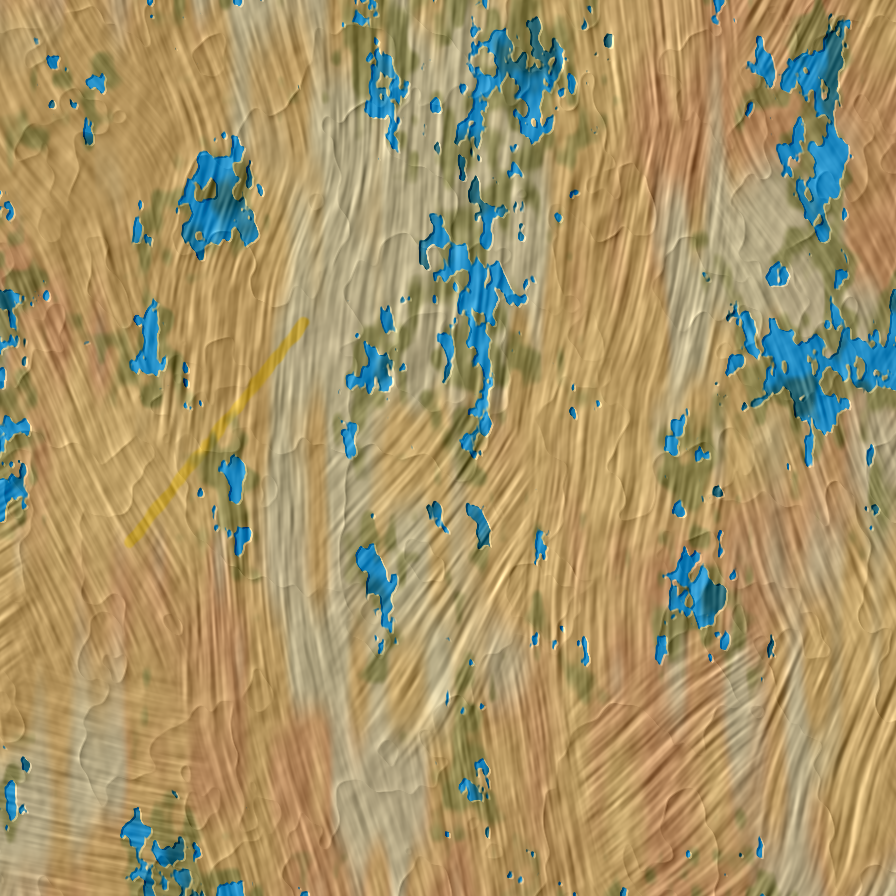
A WebGL 1 fragment shader for this texture:

```glsl
precision highp float;
// Thick ochre oil paint, dragged by a coarse brush, with blue underpaint showing.
// Patches of stretched noise form a bristle relief that is lit from one side;
// slow noise tints the paint, and thresholded noise opens ragged blue flecks.
uniform vec2 u_resolution;

const vec3 OCHRE = vec3(0.71, 0.58, 0.36);
const vec3 SIENNA = vec3(0.70, 0.52, 0.35);
const vec3 STRAW = vec3(0.76, 0.64, 0.41);
const vec3 ASH = vec3(0.70, 0.67, 0.54);
const vec3 OLIVE = vec3(0.46, 0.45, 0.24);
const vec3 BLUE = vec3(0.12, 0.54, 0.76);
const vec3 TEAL = vec3(0.14, 0.38, 0.43);
const vec3 YELLOW = vec3(0.77, 0.62, 0.14);

const vec2 PATCHES = vec2(5.0, 3.6);      // brush patches per canvas
const vec2 BRISTLES = vec2(145.0, 13.0);  // grooves across and along a stroke
const float TURN = 1.15;                  // spread of stroke angles
const float CROSS_SHARE = 0.14;           // share of patches brushed sideways
const vec2 LIGHT = vec2(-0.0021, 0.0014); // step towards the light
const float RELIEF = 0.95;                // contrast of the lit relief
const float FLECK_LEVEL = 0.735;          // higher leaves less blue

float hash(vec2 p) {
  return fract(sin(dot(p, vec2(127.1, 311.7))) * 43758.5453);
}

float noise(vec2 p) {
  vec2 i = floor(p);
  vec2 f = fract(p);
  f = f * f * (3.0 - 2.0 * f);
  float low = mix(hash(i), hash(i + vec2(1.0, 0.0)), f.x);
  float high = mix(hash(i + vec2(0.0, 1.0)), hash(i + 1.0), f.x);
  return mix(low, high, f.y);
}

float fbm(vec2 p) {
  float sum = 0.0;
  float amp = 4.0 / 7.0;
  for (int i = 0; i < 3; i++) {
    sum += amp * noise(p);
    p = mat2(1.6, 1.2, -1.2, 1.6) * p + 7.3;
    amp *= 0.5;
  }
  return sum;
}

// Tall clusters in which the underpaint may show
float clusters(vec2 p) {
  return fbm(p * vec2(12.0, 6.5) + 41.0);
}

float flecks(vec2 p) {
  float m = clusters(p) + 0.62 * (fbm(p * vec2(72.0, 42.0) + 9.0) - 0.5);
  return smoothstep(FLECK_LEVEL - 0.012, FLECK_LEVEL + 0.018, m);
}

// Grooves of one stroke, running along y
float bristles(vec2 q) {
  return 0.50 * noise(q * BRISTLES)
       + 0.45 * noise(q * BRISTLES * vec2(0.5, 0.7) + 17.0)
       + 0.20 * noise(q * BRISTLES * vec2(1.8, 2.2) + 31.0);
}

// Blend neighbouring patches, each brushed in its own direction
float strokes(vec2 p) {
  vec2 bent = p + 0.035 * (vec2(noise(p * 6.0), noise(p * 6.0 + 23.0)) - 0.5);
  vec2 g = bent * PATCHES;
  float sum = 0.0;
  float total = 0.0;
  for (int y = -1; y <= 1; y++) {
    for (int x = -1; x <= 1; x++) {
      vec2 id = floor(g) + vec2(float(x), float(y));
      float seed = hash(id + 3.7);
      vec2 centre = id + 0.5 + 0.7 * (vec2(seed, hash(id + 8.1)) - 0.5);
      vec2 d = g - centre;
      float weight = exp(-14.0 * dot(d, d)) + 1e-6;
      float sideways = step(hash(id + 5.9), CROSS_SHARE);
      float angle = (hash(id + 1.3) - 0.5) * TURN + 1.4 * sideways;
      float c = cos(angle);
      float s = sin(angle);
      sum += weight * bristles(mat2(c, s, -s, c) * bent + 5.0 * seed);
      total += weight;
    }
  }
  return sum / total;
}

float height(vec2 p) {
  float ridge = 1.0 - abs(2.0 * fbm(p * vec2(17.0, 13.0) + 3.0) - 1.0);
  float lumps = 0.75 * fbm(p * vec2(34.0, 26.0)) + 0.30 * pow(ridge, 8.0);
  return strokes(p) + lumps - 0.22 * flecks(p);
}

void main() {
  vec2 p = gl_FragCoord.xy / u_resolution.y;

  // Slow changes of pigment, broken up along the strokes
  float streak = 0.25 * (noise(p * vec2(45.0, 8.0)) - 0.5);
  vec3 paint = mix(OCHRE, SIENNA, smoothstep(0.42, 0.66, fbm(p * vec2(5.0, 3.5) + 11.0) + streak));
  paint = mix(paint, STRAW, 0.8 * smoothstep(0.45, 0.70, fbm(p * vec2(6.0, 4.0) + 29.0) - streak));
  float ash = fbm(p * vec2(4.5, 2.8) + 53.0) + streak + 0.22 * exp(-14.0 * p.x);
  paint = mix(paint, ASH, 0.85 * smoothstep(0.56, 0.72, ash));

  // One slanting yellow stroke
  vec2 start = vec2(0.145, 0.395);
  vec2 span = vec2(0.195, 0.245);
  float along = clamp(dot(p - start, span) / dot(span, span), 0.0, 1.0);
  float away = length(p - start - span * along) + 0.004 * (noise(p * 90.0) - 0.5);
  paint = mix(paint, YELLOW, 0.75 * (1.0 - smoothstep(0.004, 0.008, away)));

  // Olive halo and blue underpaint
  float halo = smoothstep(0.58, 0.72, clusters(p) + 0.3 * (noise(p * vec2(80.0, 45.0)) - 0.5));
  paint = mix(paint, OLIVE, 0.75 * halo);
  vec3 under = mix(BLUE, TEAL, smoothstep(0.50, 0.75, fbm(p * vec2(30.0, 18.0) + 67.0)));
  paint = mix(paint, under, flecks(p));

  // Side light on the relief
  float shade = height(p) - height(p + LIGHT);
  vec3 lit = paint + RELIEF * shade * vec3(1.0, 0.96, 0.86);
  gl_FragColor = vec4(clamp(lit, 0.0, 1.0), 1.0);
}
```
